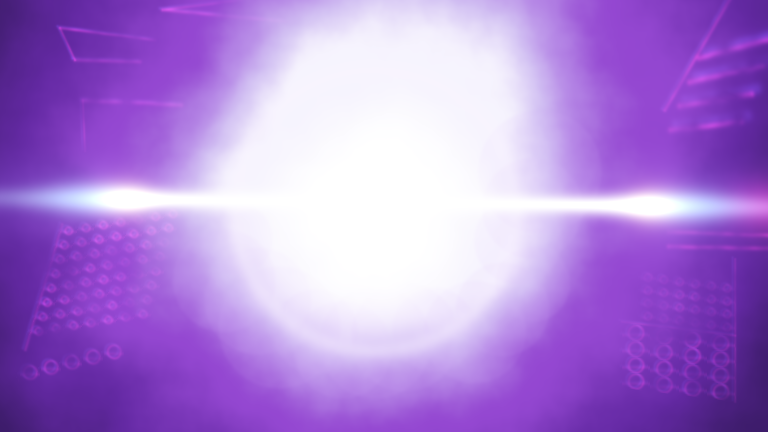
Reproduce this background procedurally as a Shadertoy shader.

```glsl
#define GLOW_CENTER vec2(-0.02, 0.025)
#define RING_RADIUS 0.325
#define CLOUD_AMOUNT 0.17
#define BEAM_HEIGHT 0.031
#define BEAM_SLOPE -0.0124
#define PANEL_STRENGTH 0.30
#define DISC_COUNT 15
#define PINK vec3(0.86, 0.12, 0.72)
#define BLUE vec3(0.28, 0.20, 0.95)

float hash(float n) {
    return fract(sin(n * 91.345) * 4375.85);
}

vec2 gradientAt(vec2 cell) {
    float angle = 6.2832 * hash(dot(cell, vec2(1.0, 57.31)));
    return vec2(cos(angle), sin(angle));
}

float gradientNoise(vec2 p) {
    vec2 i = floor(p), f = p - i;
    vec2 w = f * f * f * (f * (f * 6.0 - 15.0) + 10.0);
    vec2 e = vec2(1.0, 0.0);
    float low = mix(dot(gradientAt(i), f), dot(gradientAt(i + e.xy), f - e.xy), w.x);
    float high = mix(dot(gradientAt(i + e.yx), f - e.yx), dot(gradientAt(i + e.xx), f - e.xx), w.x);
    return mix(low, high, w.y);
}

float clouds(vec2 p) {
    float sum = 0.0, gain = 0.6;
    for (int i = 0; i < 5; i++) {
        sum += gain * gradientNoise(p);
        p = p * 2.03 + 7.1;
        gain *= 0.5;
    }
    return sum;
}

float bell(float x, float width) {
    return exp(-x * x / (width * width));
}

// Soft segment of the given width
float stroke(vec2 p, vec2 a, vec2 b, float width) {
    vec2 ab = b - a;
    float h = clamp(dot(p - a, ab) / dot(ab, ab), 0.0, 1.0);
    return bell(length(p - a - ab * h), width);
}

// Rings repeated over a skewed panel, with a faint frame
float ringPanel(vec2 p, vec2 corner, mat2 axes, vec2 count, float radius) {
    vec2 uv = inverse(axes) * (p - corner);
    vec2 local = axes * ((fract(uv * count) - 0.5) / count);
    vec2 inside = smoothstep(vec2(-0.01), vec2(0.01), uv) * smoothstep(vec2(-0.01), vec2(0.01), 1.0 - uv);
    float rows = bell(local.y + 0.3 * radius, 0.004) * 0.5;
    return (bell(length(local) - radius, 0.0036) + rows) * inside.x * inside.y;
}

vec3 violetRamp(float t) {
    vec3 c = mix(vec3(0.24, 0.11, 0.42), vec3(0.39, 0.16, 0.64), smoothstep(0.0, 0.29, t));
    c = mix(c, vec3(0.58, 0.28, 0.82), smoothstep(0.23, 0.5, t));
    c = mix(c, vec3(0.71, 0.53, 0.90), smoothstep(0.49, 0.7, t));
    c = mix(c, vec3(0.82, 0.75, 0.95), smoothstep(0.66, 0.84, t));
    return mix(c, vec3(0.965, 0.955, 0.995), smoothstep(0.79, 0.98, t));
}

vec3 screenBlend(vec3 base, vec3 light) {
    return 1.0 - (1.0 - base) * (1.0 - clamp(light, 0.0, 1.0));
}

float markings(vec2 p) {
    float marks = ringPanel(p, vec2(-0.824, -0.287), mat2(0.282, 0.046, 0.079, 0.266), vec2(7, 8), 0.008);
    marks += ringPanel(p, vec2(-0.847, -0.391), mat2(0.243, 0.06, 0.008, 0.045), vec2(5, 1), 0.015);
    marks += ringPanel(p, vec2(0.551, -0.398), mat2(0.262, -0.032, 0.0, 0.15), vec2(4, 4), 0.017);
    marks += 0.5 * ringPanel(p, vec2(0.593, -0.245), mat2(0.22, -0.03, 0.0, 0.12), vec2(6, 4), 0.008);
    float lines = stroke(p, vec2(-0.75, 0.435), vec2(-0.53, 0.407), 0.004);
    lines += stroke(p, vec2(-0.75, 0.435), vec2(-0.715, 0.361), 0.003);
    lines += 0.7 * stroke(p, vec2(-0.715, 0.361), vec2(-0.565, 0.357), 0.005);
    lines += stroke(p, vec2(-0.697, 0.268), vec2(-0.47, 0.257), 0.006);
    lines += 0.5 * stroke(p, vec2(-0.697, 0.268), vec2(-0.692, 0.15), 0.003);
    lines += 1.2 * stroke(p, vec2(-0.512, 0.477), vec2(0.03, 0.426), 0.005);
    lines += stroke(p, vec2(-0.512, 0.477), vec2(-0.33, 0.5), 0.004);
    lines += stroke(p, vec2(0.8, 0.5), vec2(0.65, 0.245), 0.005);
    lines += 0.6 * stroke(p, vec2(0.551, -0.245), vec2(0.813, -0.277), 0.003);
    lines += 0.5 * stroke(p, vec2(0.813, -0.43), vec2(0.813, -0.1), 0.003);
    lines += 0.5 * stroke(p, vec2(-0.83, -0.31), vec2(-0.745, -0.02), 0.004);
    return lines + 0.7 * marks;
}

// Faint interface panels with split colours and uneven light
vec3 panels(vec2 p) {
    vec3 light = PINK * markings(p) + 0.7 * BLUE * markings(p + vec2(0.006, -0.004));
    for (float i = 0.0; i < 4.0; i++) {
        vec2 a = vec2(0.73 - 0.022 * i, 0.366 - 0.056 * i);
        vec2 b = vec2(0.90 - 0.025 * i, 0.41 - 0.064 * i);
        light += 1.2 * PINK * stroke(p, a, b, 0.008) + BLUE * stroke(p, a + 0.014, b + 0.014, 0.013);
    }
    for (float i = 0.0; i < 2.0; i++)
        light += PINK * stroke(p, vec2(0.66, -0.037 - 0.034 * i), vec2(0.9, -0.045 - 0.03 * i), 0.006);
    float patches = clamp(0.85 + 1.3 * gradientNoise(p * 13.0) + 0.8 * gradientNoise(p * 31.0), 0.15, 1.6);
    return light * patches * PANEL_STRENGTH;
}

void mainImage(out vec4 fragColor, in vec2 fragCoord) {
    vec2 p = (fragCoord - 0.5 * iResolution.xy) / iResolution.y;

    // Central glow with a plume leaning up and right
    vec2 c = p - GLOW_CENTER;
    float rise = max(c.y, 0.0);
    float d = length(vec2(c.x - 0.17 * rise, c.y - 0.2 * rise + 0.2 * min(c.y, 0.0)));
    float haze = clouds(p * 3.5 + 2.0);
    float level = mix(0.64 - 1.05 * (d - 0.48), 1.0, 1.0 - smoothstep(0.2, 0.54, d));
    vec3 color = violetRamp(level + CLOUD_AMOUNT * haze);
    color = screenBlend(color, panels(p) * smoothstep(0.1, 0.6, abs(p.x)));

    // Translucent discs around the glow, and its rim
    for (int i = 0; i < DISC_COUNT; i++) {
        float n = float(i);
        float angle = -2.9 + 3.1 * n / float(DISC_COUNT - 1);
        vec2 center = GLOW_CENTER + (0.31 + 0.1 * hash(n + 3.0)) * vec2(cos(angle), sin(angle));
        float radius = 0.08 + 0.065 * hash(n + 11.0);
        float disc = 1.0 - smoothstep(-0.008, 0.004, length(p - center) - radius);
        color = mix(color, vec3(0.84, 0.70, 0.98), 0.08 * disc);
    }
    float r = length(c + vec2(0.0, 0.012));
    color = mix(color, vec3(0.98, 0.96, 1.0), 0.4 * bell(r - RING_RADIUS, 0.022));
    color = mix(color, vec3(1.0), 1.0 - smoothstep(0.12, 0.33, r + 0.12 * haze));

    // Horizontal beam with flared, tinted ends
    float x = abs(p.x - 0.01);
    float y = p.y - BEAM_HEIGHT - BEAM_SLOPE * p.x;
    float flare = bell(x - 0.68, 0.14);
    vec3 tint = mix(vec3(1.0), vec3(0.55, 0.8, 0.95), smoothstep(0.56, 0.74, x));
    float fade = 1.0 - 0.7 * smoothstep(0.64, 0.92, x);
    vec3 beam = tint * fade * bell(y, 0.022 + 0.014 * flare);
    beam += vec3(0.32, 0.3, 0.7) * bell(y, 0.085) * (0.2 + 0.35 * flare);
    beam += vec3(0.7, 0.45, 0.15) * 0.5 * bell(length(vec2(x - 0.6, y)), 0.055);
    beam += vec3(0.8, 0.1, 0.45) * 0.6 * bell(y, 0.06) * smoothstep(0.74, 0.89, p.x);
    fragColor = vec4(screenBlend(color, beam), 1.0);
}
```
